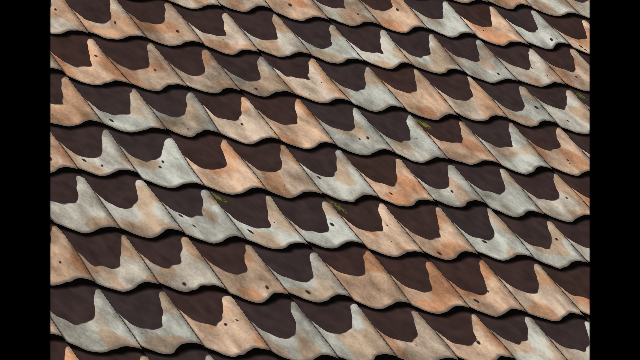
Give the GLSL for this texture, as a Shadertoy shader.

```glsl
const vec3 GAP = vec3(0.03, 0.02, 0.02);
const vec3 SHADOW = vec3(0.22, 0.18, 0.18);
const vec3 RIM = vec3(0.42, 0.38, 0.35);
const vec3 CLAY_DARK = vec3(0.53, 0.49, 0.44);
const vec3 CLAY_PALE = vec3(0.82, 0.78, 0.72);
const vec3 RED_TINT = vec3(1.08, 0.95, 0.86);
const vec3 GREY_TINT = vec3(0.96, 1.01, 1.03);
const vec3 MOSS = vec3(0.33, 0.34, 0.16);
const float TAU = 6.28319;

float hash(vec2 p) {
    vec3 a = fract(p.xyx * 0.1031);
    a += dot(a, a.yzx + 33.33);
    return fract((a.x + a.y) * a.z);
}

float noise(vec2 p) {
    vec2 cell = floor(p), f = fract(p);
    f = f * f * (3.0 - 2.0 * f);
    float low = mix(hash(cell), hash(cell + vec2(1, 0)), f.x);
    float high = mix(hash(cell + vec2(0, 1)), hash(cell + vec2(1, 1)), f.x);
    return mix(low, high, f.y);
}

float fbm(vec2 p) {
    float sum = 0.0, weight = 0.5;
    for (int i = 0; i < 4; i++) {
        sum += weight * noise(p);
        p = p * 2.1 + 17.3;
        weight *= 0.5;
    }
    return sum / 0.9375;
}

// Perspective roof plane: x counts columns, y counts rows downhill
vec2 roofCoords(vec2 p, vec2 origin, vec2 across, vec2 down, vec2 shrink) {
    vec2 d = p - origin;
    return inverse(mat2(across - d * shrink.x, down - d * shrink.y)) * d;
}

// S-shaped lower edge: a sagging trough, then a raised roll
float lipCurve(float u) {
    return 0.04 + 0.085 * sin(TAU * (u - 0.1));
}

float lipJitter(vec2 tile) {
    return 0.12 * (hash(tile + 41.0) - 0.5);
}

float shadowDepth(float u, float reach) {
    return reach * smoothstep(-0.25, 0.15, u) * (1.0 - 0.8 * smoothstep(0.55, 1.0, u));
}

// Weathered clay with tinted tiles, stains, grain and pits
vec3 clay(vec2 q, vec2 tile, vec2 local, float soft) {
    float stain = fbm(q * vec2(5.0, 4.0));
    float grain = noise(q * 42.0) - 0.5;
    float tone = 0.5 + 1.5 * (stain - 0.5) + 0.45 * (hash(tile) - 0.5) + 0.3 * grain;
    tone += 0.14 * sin(TAU * (local.x - 0.4));
    vec3 color = mix(CLAY_DARK, CLAY_PALE, clamp(tone, -0.25, 1.1));
    color *= mix(GREY_TINT, RED_TINT, smoothstep(0.2, 0.9, hash(tile + 9.0)));
    color = mix(color, color * RED_TINT * 0.9, smoothstep(0.5, 0.7, noise(q * 3.0 + 8.0)));
    for (int i = 0; i < 3; i++) {
        vec2 seed = tile + 13.0 * float(i);
        vec2 center = vec2(0.15, 0.5) + vec2(0.7, 0.4) * vec2(hash(seed + 3.0), hash(seed + 7.0));
        float radius = 0.045 * hash(seed + 21.0) - 0.008;
        float pit = 1.0 - smoothstep(radius - soft, radius + soft, length(local - center));
        color = mix(color, SHADOW, pit * step(0.6, hash(seed + 5.0)));
    }
    return color;
}

vec3 roof(vec2 q, float soft) {
    q += 0.09 * (vec2(noise(q * 1.3), noise(q * 1.3 + 31.0)) - 0.5);
    float column = floor(q.x), u = fract(q.x);
    float y = q.y - lipCurve(u) - 0.025 * (noise(q * 9.0) - 0.5);

    // Owning tile and distances to the lips above and below
    float lipRow = floor(y + 0.5);
    float row = lipRow + step(lipRow + lipJitter(vec2(column, lipRow)), y);
    vec2 tile = vec2(column, row);
    float fromTop = y - (row - 1.0) - lipJitter(tile - vec2(0, 1));
    float toLip = row + lipJitter(tile) - y;

    // Lit surface, worn rim and side joint
    vec3 color = clay(q, tile, vec2(u, fromTop), soft);
    color = mix(RIM, color, smoothstep(0.01, 0.07, toLip));
    color = mix(SHADOW, color, smoothstep(0.0, 0.03 + soft, u));
    color *= 1.0 - 0.22 * smoothstep(0.91, 1.0, u);

    // Cast shadow, darkest under the overhanging lip
    float ragged = 0.08 * (noise(q * 7.0) - 0.5);
    float reach = 0.57 + 0.16 * (hash(tile + 17.0) - 0.5);
    float edge = shadowDepth(u, reach) + ragged;
    float shade = 1.0 - smoothstep(-soft, soft, fromTop - edge);
    vec3 dark = SHADOW * (0.8 + 0.4 * fbm(q * 8.0));
    dark *= mix(vec3(1.0), RED_TINT, hash(tile + 9.0));
    color = mix(color, dark, shade);
    float gap = 0.055 + 0.025 * sin(TAU * (u - 0.6));
    color = mix(GAP, color, smoothstep(gap - soft, gap + 0.06, fromTop));
    color = mix(GAP, color, smoothstep(0.0, soft, toLip));

    // Occasional moss beside the joints
    vec2 mossPos = vec2(u - 0.1, fromTop - 0.2) + 0.08 * (noise(q * 20.0) - 0.5);
    float moss = step(0.94, hash(tile + 77.0)) * (1.0 - smoothstep(0.05, 0.09, length(mossPos)));
    return mix(color, MOSS * (0.5 + noise(q * 50.0)), moss);
}

void mainImage(out vec4 fragColor, in vec2 fragCoord) {
    vec2 p = fragCoord / iResolution.y;
    float aspect = iResolution.x / iResolution.y;
    vec2 q = roofCoords(p, vec2(0.458, 0.637), vec2(0.167, -0.016),
                        vec2(0.109, -0.1435), vec2(0.0125, -0.02));
    vec3 color = roof(q, 4.0 / iResolution.y);

    // Black side bands
    float pixel = 1.0 / iResolution.y;
    float fromCenter = abs(p.x - 0.5 * aspect);
    color *= 1.0 - smoothstep(-pixel, pixel, fromCenter - 0.4215 * aspect);
    fragColor = vec4(clamp(color, 0.0, 1.0), 1.0);
}
```
